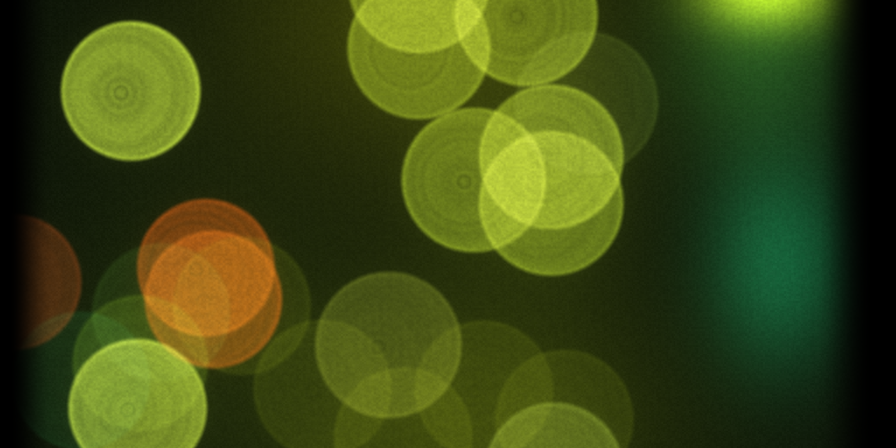
Reproduce this background procedurally as a Shadertoy shader.

```glsl
// Out-of-focus light discs in green, amber and teal over a dark olive haze.

const float TAU = 6.2831853;

float hash(vec2 p) {
    return fract(sin(dot(p, vec2(127.1, 311.7))) * 43758.5453);
}

float valueNoise(vec2 p) {
    vec2 cell = floor(p), f = fract(p);
    f = f * f * (3.0 - 2.0 * f);
    return mix(mix(hash(cell), hash(cell + vec2(1, 0)), f.x),
               mix(hash(cell + vec2(0, 1)), hash(cell + vec2(1, 1)), f.x), f.y);
}

// Gaussian haze with separate horizontal and vertical radii
float glow(vec2 p, vec2 centre, vec2 radii) {
    vec2 q = (p - centre) / radii;
    return exp(-dot(q, q));
}

// Lens disc: flat fill, bright rim, uneven concentric rings and a small dark core
float lensDisc(vec2 p, vec2 centre, float radius) {
    float d = length(p - centre);
    float fill = 1.0 - smoothstep(radius - 0.007, radius + 0.006, d);
    float rim = exp(-pow((d - radius + 0.006) / 0.006, 2.0));
    float halo = exp(-max(d - radius, 0.0) / 0.02);

    float ringDist = length(p - centre + vec2(0.022, 0.004));
    float rings = valueNoise(vec2(ringDist * 95.0, centre.x * 9.0 + centre.y * 17.0)) - 0.5;
    float core = exp(-pow((ringDist - 0.014) / 0.004, 2.0));
    float shade = 0.92 + 0.1 * d / radius + 0.2 * rings - 0.16 * core;
    return fill * shade + 0.22 * rim + 0.07 * halo * (1.0 - fill);
}

vec3 screenAdd(vec3 base, vec3 light) {
    return base + light * (1.0 - base);
}

// Discs spaced evenly around an ellipse
void addCluster(inout vec3 col, vec2 p, vec2 centre, vec2 spread, float phase,
                int count, float radius, vec3 tint) {
    for (int i = 0; i < count; i++) {
        float angle = phase - TAU * float(i) / float(count);
        vec2 pos = centre + spread * vec2(cos(angle), sin(angle));
        col = screenAdd(col, tint * lensDisc(p, pos, radius));
    }
}

void mainImage(out vec4 fragColor, in vec2 fragCoord) {
    vec2 p = fragCoord / iResolution.y;

    // Olive haze
    vec3 col = vec3(0.045, 0.075, 0.03);
    col += vec3(0.17, 0.16, 0.005) * glow(p, vec2(0.92, 0.98), vec2(0.48, 0.4));
    col += vec3(0.15, 0.16, 0.01) * glow(p, vec2(1.05, 0.03), vec2(0.5, 0.36));
    col += vec3(0.07, 0.08, 0.01) * glow(p, vec2(1.2, 0.6), vec2(0.25, 0.3));
    col += vec3(0.05, 0.06, 0.01) * glow(p, vec2(0.4, 0.3), vec2(0.35, 0.4));

    // Strongly blurred lights on the right
    col += vec3(0.03, 0.29, 0.19) * glow(p, vec2(1.74, 0.41), vec2(0.16, 0.24));
    col += vec3(0.09, 0.24, 0.09) * glow(p, vec2(1.7, 0.92), vec2(0.2, 0.27));
    col += vec3(0.65, 0.68, 0.08) * glow(p, vec2(1.71, 1.03), vec2(0.15, 0.09));

    // Faint scattered discs
    for (int i = 0; i < 7; i++) {
        float k = float(i);
        vec2 pos = vec2(0.18 + 0.18 * k, 0.02 + 0.36 * hash(vec2(k, 4.0)));
        vec3 tint = mix(vec3(0.02, 0.08, 0.04), vec3(0.07, 0.08, 0.01), min(k / 2.0, 1.0));
        col = screenAdd(col, tint * lensDisc(p, pos, 0.155));
    }
    addCluster(col, p, vec2(1.31, 0.77), vec2(0), 0.0, 1, 0.16, vec3(0.08, 0.1, 0.03));

    // Muted discs along the lower edge
    addCluster(col, p, vec2(0.867, 0.23), vec2(0), 0.0, 1, 0.164, vec3(0.17, 0.19, 0.05));
    addCluster(col, p, vec2(1.237, -0.055), vec2(0), 0.0, 1, 0.157, vec3(0.19, 0.23, 0.07));
    addCluster(col, p, vec2(0.313, 0.19), vec2(0), 0.0, 1, 0.152, vec3(0.1, 0.14, 0.02));

    // Overlapping yellow-green groups
    vec3 lime = vec3(0.3, 0.36, 0.07);
    addCluster(col, p, vec2(1.015, 0.967), vec2(0.16, 0.085), 0.0, 3, 0.16, lime);
    addCluster(col, p, vec2(1.173, 0.598), vec2(0.115, 0.06), 0.5 * TAU, 3, 0.162, lime);

    // Single bright green discs
    vec3 brightGreen = vec3(0.46, 0.54, 0.14);
    addCluster(col, p, vec2(0.292, 0.797), vec2(0), 0.0, 1, 0.156, brightGreen);
    addCluster(col, p, vec2(0.307, 0.089), vec2(0), 0.0, 1, 0.155, brightGreen * 0.92);

    // Amber pair and the dim red disc at the left edge
    addCluster(col, p, vec2(0.468, 0.367), vec2(0.02, 0.039), 2.0, 2, 0.154, vec3(0.38, 0.13, 0.025));
    addCluster(col, p, vec2(0.03, 0.37), vec2(0), 0.0, 1, 0.152, vec3(0.24, 0.08, 0.03));

    // Fine grain, then dark side borders
    col *= 1.0 + 0.1 * (valueNoise(p * 190.0) - 0.5);
    col += 0.018 * (hash(floor(p * 256.0)) - 0.5);
    float width = iResolution.x / iResolution.y;
    col *= smoothstep(0.02, 0.12, p.x) * (1.0 - smoothstep(width - 0.18, width - 0.05, p.x));

    fragColor = vec4(clamp(col, 0.0, 1.0), 1.0);
}
```
